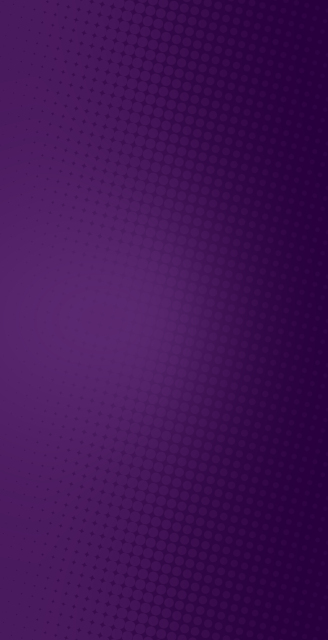
Give the GLSL for this background, as a WebGL 1 fragment shader.

```glsl
precision highp float;
// Purple halftone backdrop: a tilted lattice of pale dots shrinks from left to right
// over a horizontal gradient, and a soft elliptical glow veils the dots at mid height.
// Dots come from the distance to the nearest point of a rotated square lattice.

uniform vec2 u_resolution;

// Coverage of the dot lattice; lengths are fractions of the canvas height.
float halftone(vec2 p, float radius) {
  const float cell = 0.0168;
  float tilt = radians(14.0);
  vec2 along = vec2(cos(tilt), -sin(tilt));
  vec2 across = vec2(sin(tilt), cos(tilt));
  vec2 q = p - vec2(0.2027, 0.645);
  vec2 grid = vec2(dot(q, along), dot(q, across)) / cell;
  float dist = length(fract(grid + 0.5) - 0.5);
  float blur = 0.75 / (u_resolution.y * cell);
  return 1.0 - smoothstep(radius - blur, radius + blur, dist);
}

// Elliptical glow with a longer reach to the left than to the right.
float glowAmount(vec2 uv) {
  vec2 d = uv - vec2(0.38, 0.5);
  d /= vec2(d.x < 0.0 ? 0.62 : 0.32, 0.21);
  return exp(-dot(d, d));
}

void main() {
  vec2 uv = gl_FragCoord.xy / u_resolution;
  vec2 p = gl_FragCoord.xy / u_resolution.y;

  // Dark ground and the lighter dot colour, both fading to the right
  float fade = smoothstep(0.1, 1.0, uv.x);
  vec3 ground = mix(vec3(0.225, 0.050, 0.305), vec3(0.160, 0.000, 0.240), fade);
  vec3 dotColor = mix(vec3(0.290, 0.100, 0.370), vec3(0.185, 0.015, 0.265), fade);

  // Dots overlap on the left and dwindle to specks on the right
  float radius = 0.70 - 0.50 * uv.x;
  vec3 color = mix(ground, dotColor, halftone(p, radius));

  // Glow over the dots
  color = mix(color, vec3(0.375, 0.175, 0.460), 0.82 * glowAmount(uv));

  gl_FragColor = vec4(color, 1.0);
}
```
